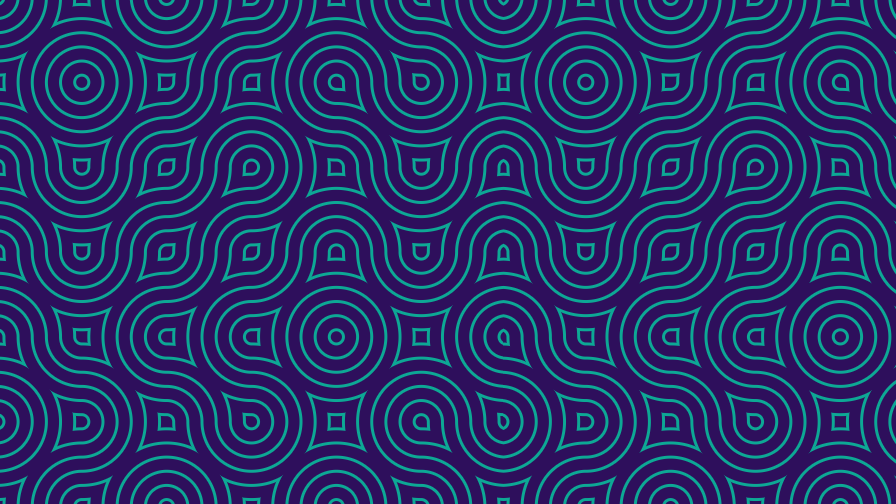
This pattern is drawn by a WebGL 1 fragment shader. Its source:

```glsl
precision highp float;
// Truchet weave: each square cell holds concentric arcs around two opposite
// corners, split where both corners are equally near. A 6 x 6 block of cells,
// slightly trimmed at its border, repeats once per canvas height.

uniform vec2 u_resolution;

const vec3 GROUND_COLOR = vec3(0.18, 0.06, 0.36);
const vec3 LINE_COLOR = vec3(0.05, 0.66, 0.585);
const float BLOCK_CELLS = 6.0;         // cells along one side of the block
const float CELL_SIZE = 0.1684;        // in canvas heights; over 1/6, so the rim is trimmed
const vec2 BLOCK_SHIFT = vec2(0.001, 0.0);
const float RINGS_PER_CELL = 6.0;      // arcs crossing one cell edge
const float LINE_WIDTH = 0.21;         // share of the ring spacing

// One binary code per row of cells, top to bottom; lowest bit is the first column.
// A set bit places the arc centres on the rising diagonal.
const vec3 UPPER_ROWS = vec3(44.0, 40.0, 40.0);
const vec3 LOWER_ROWS = vec3(55.0, 26.0, 25.0);

float rowCode(float row) {
  vec3 codes = row < 2.5 ? UPPER_ROWS : LOWER_ROWS;
  float i = mod(row, 3.0);
  return i < 0.5 ? codes.x : (i < 1.5 ? codes.y : codes.z);
}

// 1.0 for a rising diagonal, 0.0 for a falling one
float cellDiagonal(vec2 cell) {
  vec2 index = mod(cell + 2.0, BLOCK_CELLS);
  return mod(floor((rowCode(index.y) + 0.5) / exp2(index.x)), 2.0);
}

// Distance to the nearer of the cell's two arc centres, in cells
float arcDistance(vec2 grid) {
  vec2 cell = floor(grid);
  vec2 local = grid - cell;
  if (cellDiagonal(cell) > 0.5) local.x = 1.0 - local.x;
  return min(length(local), length(local - 1.0));
}

void main() {
  // Canvas heights, with y running down from the top
  vec2 p = gl_FragCoord.xy / u_resolution.y;
  p.y = 1.0 - p.y;

  // Repeat the block and measure in cells from its centre
  vec2 grid = (fract(p + BLOCK_SHIFT) - 0.5) / CELL_SIZE;

  // Evenly spaced rings, each centred in its band
  float ring = arcDistance(grid) * RINGS_PER_CELL;
  float offset = abs(fract(ring) - 0.5);

  // Smooth the edges over one pixel
  float pixel = RINGS_PER_CELL / (CELL_SIZE * u_resolution.y);
  float line = clamp(0.5 + (0.5 * LINE_WIDTH - offset) / pixel, 0.0, 1.0);

  gl_FragColor = vec4(mix(GROUND_COLOR, LINE_COLOR, line), 1.0);
}
```
